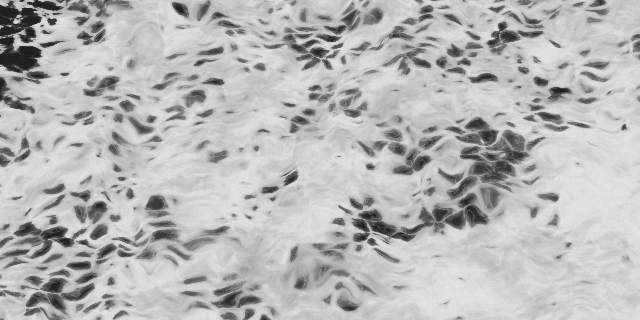
Give the GLSL for this texture, as a Shadertoy shader.

```glsl
// Churned sea foam in grey tones, torn open into patches of dark water.

float hash(vec2 p) {
    vec3 q = fract(vec3(p.xyx) * 0.1031);
    q += dot(q, q.yzx + 33.33);
    return fract((q.x + q.y) * q.z);
}

float noise(vec2 p) {
    vec2 i = floor(p), f = fract(p);
    f = f * f * (3.0 - 2.0 * f);
    return mix(mix(hash(i), hash(i + vec2(1, 0)), f.x),
               mix(hash(i + vec2(0, 1)), hash(i + vec2(1, 1)), f.x), f.y);
}

float fbm(vec2 p) {
    float sum = 0.0, amp = 0.53;
    for (int i = 0; i < 4; i++) {
        sum += amp * noise(p);
        p = mat2(1.6, 1.2, -1.2, 1.6) * p + 7.3;
        amp *= 0.5;
    }
    return sum;
}

// Gap between the two nearest cell centres: zero along the cell walls.
float cellWall(vec2 p) {
    vec2 cell = floor(p);
    float nearest = 9.0, second = 9.0;
    for (int y = -1; y <= 1; y++)
    for (int x = -1; x <= 1; x++) {
        vec2 c = cell + vec2(x, y);
        vec2 centre = c + 0.1 + 0.8 * vec2(hash(c), hash(c + 57.0));
        float d = length(p - centre);
        second = min(second, max(nearest, d));
        nearest = min(nearest, d);
    }
    return second - nearest;
}

// Soft round region with value 1 at its centre.
float region(vec2 p, vec2 centre, vec2 radius) {
    vec2 d = (p - centre) / radius;
    return exp(-dot(d, d));
}

void mainImage(out vec4 fragColor, in vec2 fragCoord) {
    vec2 p = fragCoord / iResolution.y;

    // Swirled, slightly tilted, flattened surface coordinates
    vec2 swirl = vec2(fbm(p * 4.0 + 3.0), fbm(p * 4.0 + 41.0)) - 0.5;
    vec2 curl = vec2(noise(p * 17.0), noise(p * 17.0 + 23.0)) - 0.5;
    vec2 q = p + 0.16 * swirl + 0.025 * curl;
    q = mat2(0.99, -0.14, 0.14, 0.99) * q * vec2(1.0, 1.9);
    q *= 1.0 + 0.2 * p.y;

    // Where the sea lies open and where the wave covers it
    float wobble = fbm(p * 5.0 + 11.0) - 0.5;
    float corner = 1.0 - smoothstep(0.1, 0.58, p.x * 1.3 + (1.0 - p.y) * 0.95 + 0.4 * wobble);
    float wave = smoothstep(-0.12, 0.12, (p.x - 1.15) * 0.72 - p.y + 0.3 * wobble);
    float openness = -0.23 + 0.5 * corner - 0.4 * wave + 0.35 * wobble
        + 0.22 * region(p, vec2(1.4, 0.42), vec2(0.33, 0.24))
        + 0.12 * region(p, vec2(0.3, 0.15), vec2(0.45, 0.2))
        - 0.08 * region(p, vec2(0.9, 0.3), vec2(0.2, 0.25));

    // Depth of the tears: rounded cells broken up by noise
    float wall = cellWall(q * 12.0);
    float fine = fbm(q * 34.0 + 5.0) - 0.5;
    float depth = openness + 0.6 * (wall - 0.3)
        + 1.5 * (fbm(q * 8.0 + 19.0) - 0.5) + (0.3 + 0.5 * corner) * fine;
    float web = smoothstep(0.0, 0.09, wall + 0.25 * fine + 0.3 * corner);
    float tear = smoothstep(-0.02, 0.08, depth) * mix(0.45, 1.0, web);
    float halo = smoothstep(-0.24, 0.06, depth);

    // Milky water with lacy threads, darkest in the open corner
    float lace = 1.0 - abs(2.0 * fbm(q * 22.0 + 31.0) - 1.0);
    float water = 0.43 - 0.24 * smoothstep(0.05, 0.4, depth) - 0.14 * corner
        + 0.35 * (fbm(p * 7.0 + 61.0) - 0.5)
        + 0.13 * smoothstep(0.88, 1.0, lace) * (1.0 - corner);

    // Foam with soft billows, slanting streaks and bright crests
    vec2 slant = mat2(0.8, -0.6, 0.6, 0.8) * (p + 0.12 * swirl);
    float billow = fbm(q * 6.0 + 83.0) - 0.5;
    float streak = fbm(slant * vec2(6.0, 19.0)) - 0.5;
    float crest = smoothstep(0.9, 1.0, 1.0 - abs(2.0 * fbm(q * 7.0 + 47.0) - 1.0));
    float foam = 0.81 + 0.22 * billow + 0.16 * streak + 0.14 * fine
        + 0.04 * crest + 0.05 * wave - 0.13 * halo;
    foam = min(foam, 0.86 + 0.25 * (foam - 0.86));

    // Faint grain of bubbles
    float grain = 0.03 * (noise(p * 210.0) - 0.5);
    float tone = mix(foam, max(water, 0.13), tear) + grain;
    fragColor = vec4(vec3(clamp(tone, 0.0, 1.0)), 1.0);
}
```
